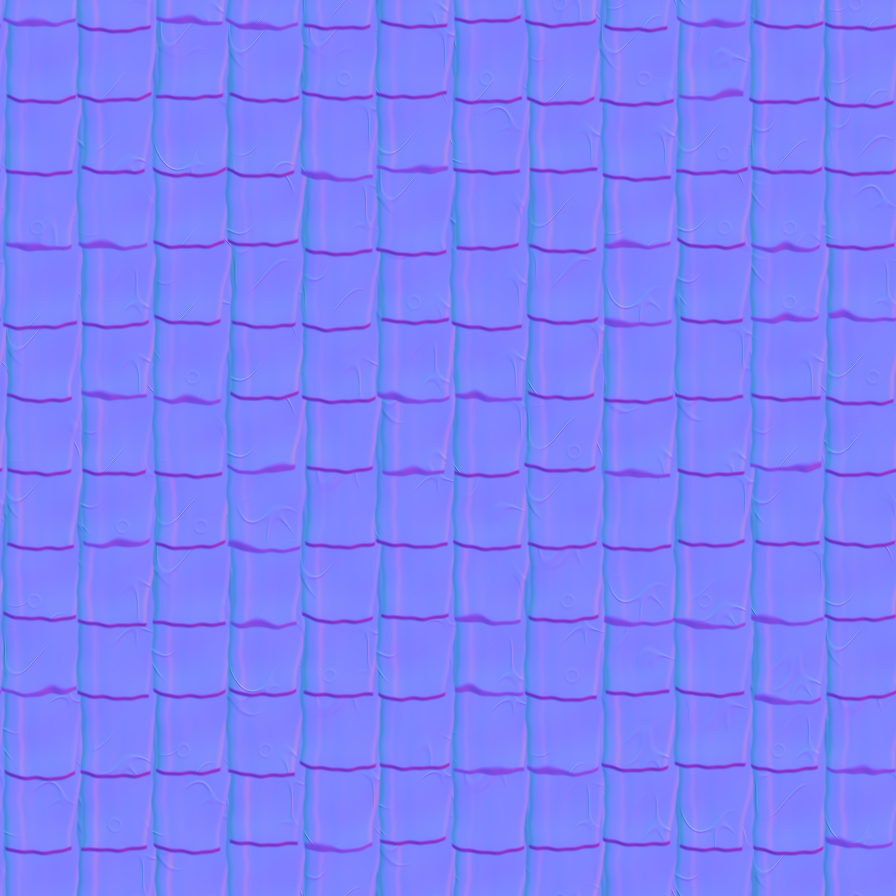
Reproduce this texture map procedurally as a three.js fragment shader.

```glsl
// Tangent-space normal map of worn, overlapping roof tiles, 12 across and 12 down.
varying vec2 vUv;

const float TILES = 12.0;
const vec2 GRID_OFFSET = vec2(0.07, 0.70);
const float SOFT = 0.02;

float hash(vec2 id, float salt) {
  return fract(sin(dot(id, vec2(12.9, 78.2)) + salt * 37.7) * 4375.5);
}

// Soft bump of height 1 around a centre.
float band(float x, float centre, float width) {
  float d = (x - centre) / width;
  return exp(-d * d);
}

// Lower rim of a tile: sagging, with a slight tilt, ripples and a chip.
float rim(float x, float sag, float tilt, float chip, float seed) {
  float bow = pow(abs(2.0 * x - 0.95), 3.0) - 1.0;
  float ripple = 0.008 * sin(13.0 * x + 40.0 * seed) + 0.005 * sin(24.0 * x + 70.0 * seed);
  return sag * bow + tilt * (x - 0.5) + ripple + chip * band(x, 0.15 + 0.6 * seed, 0.13);
}

// Height of the face: broad waves, patchy creases and an occasional round dent.
float relief(vec2 p, float seed, float dent) {
  float field = sin(5.0 * p.x + 20.0 * seed + 1.5 * sin(4.0 * p.y + 9.0 * seed))
              + sin(6.0 * p.y + 31.0 * seed + 1.3 * sin(7.0 * p.x));
  float patches = smoothstep(0.1, 0.8, sin(3.0 * p.x + 17.0 * seed) * sin(4.0 * p.y + 23.0 * seed));
  float ring = length(p - vec2(0.3 + 0.4 * seed, 0.25)) - 0.08;
  float waves = sin(6.0 * p.x + 3.0 * p.y + 50.0 * seed) + sin(7.0 * p.y - 4.0 * p.x + 80.0 * seed);
  return 0.0045 * patches * band(field, 0.0, 0.13) + 0.002 * dent * band(ring, 0.0, 0.02)
       + 0.0025 * waves;
}

vec2 reliefSlope(vec2 p, float seed, float dent) {
  float e = 0.01;
  float h = relief(p, seed, dent);
  return (h - vec2(relief(p + vec2(e, 0.0), seed, dent),
                   relief(p + vec2(0.0, e), seed, dent))) / e;
}

// Returns the surface slope in xy and the coverage in z.
vec3 tile(vec2 p, vec2 id) {
  float seed = hash(id, 1.0);
  float sag = mix(0.045, 0.10, hash(id, 2.0));
  float tilt = 0.09 * (hash(id, 3.0) - 0.5);
  float worn = step(0.72, hash(id, 4.0));
  float chip = 0.05 * worn * (hash(id, 5.0) - 0.35);

  // Outline
  float left = 0.08 * (hash(id, 6.0) - 0.5) + 0.012 * sin(6.0 * p.y + 30.0 * seed)
             + 0.007 * sin(15.0 * p.y + 60.0 * seed);
  float right = mix(0.87 + 0.09 * hash(id, 7.0), 1.05, smoothstep(0.0, 1.1, p.y))
              + 0.007 * sin(11.0 * p.y + 25.0 * seed);
  float bottom = 0.12 * (hash(id, 8.0) - 0.5) + rim(p.x, sag, tilt, chip, seed);
  float rimSlope = (rim(p.x + 0.01, sag, tilt, chip, seed) - rim(p.x - 0.01, sag, tilt, chip, seed)) / 0.02;
  float u = p.x - left;
  float v = p.y - bottom;
  float cover = smoothstep(-SOFT, SOFT, u) * smoothstep(-SOFT, SOFT, right - p.x)
              * smoothstep(-SOFT, SOFT, v);

  // Face
  vec2 slope = vec2(0.0, 0.02 + 0.05 * band(v, 0.22, 0.22));
  slope += reliefSlope(p, seed, step(0.75, hash(id, 9.0)));
  slope.x += 0.025 * sin(24.0 * u + 20.0 * seed) * band(u, 0.3, 0.3);

  // Left side, the shoulder beside it, and the right side
  float shoulder = 0.16 + 0.10 * hash(id, 10.0) + 0.012 * sin(5.0 * p.y + 9.0 * seed);
  slope += vec2(-0.42, 0.06) * band(u, 0.015, 0.045);
  slope.x -= 0.06 * band(u, 0.08, 0.07);
  slope.x += mix(0.06, 0.27, hash(id, 11.0)) * band(u, shoulder, 0.035);
  slope.x += mix(0.16, 0.34, hash(id, 12.0)) * band(p.x, right - 0.025, 0.032);

  // Front face along the rim, thicker where worn
  float thickness = 0.048 + 0.06 * worn * band(p.x, 0.15 + 0.6 * seed, 0.2);
  float front = 1.0 - smoothstep(0.55 * thickness, 1.4 * thickness, v);
  float steepness = mix(0.60, 0.42, worn);
  vec2 facing = vec2(clamp(rimSlope, -0.35, 0.45), -1.0) * steepness;
  slope = mix(slope, facing, front);
  return vec3(slope, cover);
}

void main() {
  vec2 grid = vUv * TILES - GRID_OFFSET;
  vec2 cell = floor(grid);
  vec2 slope = vec2(0.0, 0.02);

  // Paint upper rows over lower ones, and each column over the one to its left.
  for (int j = -1; j <= 1; j++) {
    for (int i = -1; i <= 1; i++) {
      vec2 id = cell + vec2(float(i), float(j));
      vec3 layer = tile(grid - id, mod(id, TILES));
      slope = mix(slope, layer.xy, layer.z);
    }
  }
  gl_FragColor = vec4(0.5 + 0.5 * slope, 1.0 - 0.7 * dot(slope, slope), 1.0);
}
```
